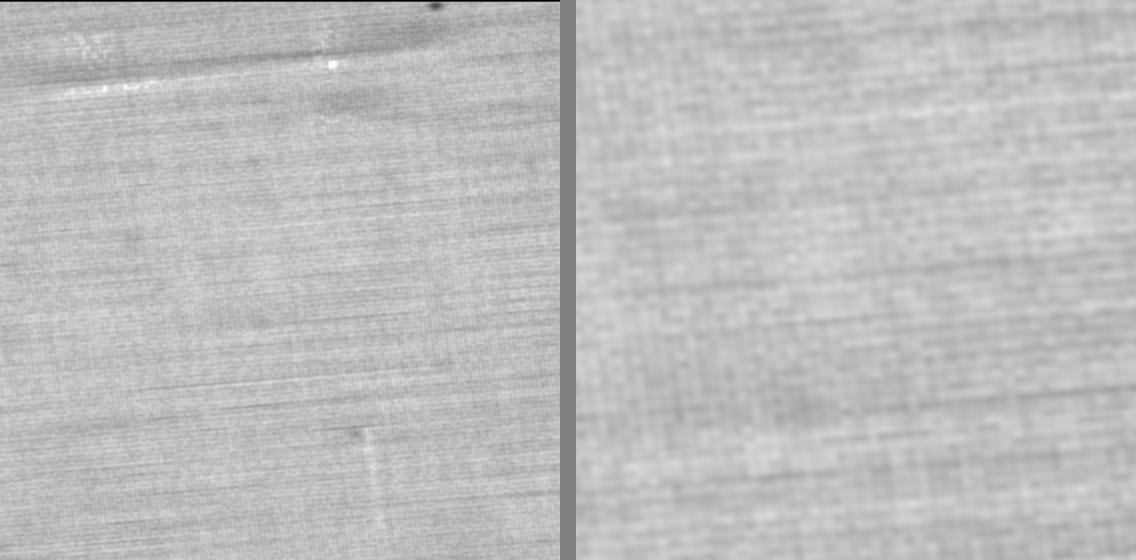
Left, the full canvas; right, a detail of the centre.
A Shadertoy shader for this texture:

```glsl
// Pale grey woven cloth with slubs, a creased fold near the top and a small scuff below.
#define BASE_GREY 0.737
#define THREAD_SLOPE 0.085
#define WARP_LEAN 0.14
#define WEFT_COUNT 112.0
#define WARP_COUNT 118.0
#define WEAVE_DEPTH 0.014
#define STREAK_DEPTH 0.075
#define GRAIN_DEPTH 0.085
#define CLOUD_DEPTH 0.065
#define SLUB_COUNT 34
#define SMUDGE_COUNT 18

const float TAU = 6.2831853;

float hash(vec2 p) {
    vec3 q = fract(vec3(p.xyx) * 0.1031);
    q += dot(q, q.yzx + 33.33);
    return fract((q.x + q.y) * q.z);
}

float noise(vec2 p) {
    vec2 i = floor(p), f = fract(p);
    f = f * f * (3.0 - 2.0 * f);
    return mix(mix(hash(i), hash(i + vec2(1, 0)), f.x),
               mix(hash(i + vec2(0, 1)), hash(i + vec2(1, 1)), f.x), f.y);
}

// Soft elliptical spot
float blob(vec2 p, vec2 center, vec2 radius) {
    vec2 d = (p - center) / radius;
    return exp(-dot(d, d));
}

// Crossing threads, long streaks and fine grain
float weave(vec2 cloth) {
    float wobble = noise(cloth * 9.0) * 2.0;
    float weft = sin(cloth.y * WEFT_COUNT * TAU + wobble);
    float warp = sin(cloth.x * WARP_COUNT * TAU + wobble);
    float patchy = noise(cloth * vec2(7.0, 12.0) + 40.0);
    float v = WEAVE_DEPTH * (weft * (0.4 + patchy) + 0.7 * warp * (1.3 - patchy));
    v += STREAK_DEPTH * (noise(cloth * vec2(4.0, 130.0)) - 0.5);
    v += 0.035 * (noise(cloth * vec2(95.0, 10.0) + 7.0) - 0.5);
    v += GRAIN_DEPTH * (noise(cloth * vec2(150.0, 190.0)) - 0.5);
    v -= 0.08 * pow(noise(cloth * vec2(3.0, 85.0) + 21.0), 7.0);
    return v;
}

// Thin dark thickened threads and round faint stains
float flaws(vec2 uv, vec2 cloth) {
    float v = 0.0;
    for (int i = 0; i < SLUB_COUNT; i++) {
        float k = float(i);
        vec2 c = vec2(hash(vec2(k, 1.7)) * 1.2, hash(vec2(k, 5.3)) * 0.87 - 0.07);
        float size = hash(vec2(k, 9.1));
        vec2 r = vec2(mix(0.02, 0.13, size * size), 0.0024);
        v -= mix(0.04, 0.1, hash(vec2(k, 13.9))) * blob(cloth, c, r);
    }
    for (int i = 0; i < SMUDGE_COUNT; i++) {
        float k = float(i) + 60.0;
        vec2 c = vec2(hash(vec2(k, 2.3)), hash(vec2(k, 6.1)) * 0.8);
        float size = hash(vec2(k, 8.7));
        v -= mix(0.065, 0.03, size) * blob(uv, c, mix(0.007, 0.02, size) * vec2(1.2, 1.0));
    }
    return v;
}

// Shaded fold with a glinting ridge
float fold(vec2 uv, vec2 cloth) {
    float bend = 0.008 * (noise(vec2(uv.x * 9.0, 3.0)) - 0.5);
    float d = uv.y - 0.825 - 0.1 * uv.x - bend;
    float span = smoothstep(0.0, 0.14, uv.x) * smoothstep(0.85, 0.74, uv.x);
    float glint = blob(vec2(uv.x), vec2(0.2), vec2(0.17)) + blob(vec2(uv.x), vec2(0.58), vec2(0.05));
    float speck = smoothstep(0.45, 0.85, noise(cloth * vec2(105.0, 112.0) + 11.0));

    float v = -0.035 * smoothstep(0.0, 0.03, d);
    v -= 0.06 * span * exp(-pow((d - 0.024) / 0.018, 2.0));
    v += span * exp(-pow(d / 0.007, 2.0)) * (0.05 + glint * (0.08 + 0.12 * speck));
    v += 0.035 * span * exp(-pow((d + 0.008) / 0.02, 2.0));

    // Dents and the second, softer fold on the right
    v -= 0.075 * blob(uv, vec2(0.74, 0.943), vec2(0.11, 0.024));
    v -= 0.045 * blob(uv, vec2(0.12, 0.868), vec2(0.07, 0.022));
    v -= 0.075 * blob(uv, vec2(0.62, 0.822), vec2(0.07, 0.03));
    v -= 0.06 * blob(uv, vec2(0.495, 0.785), vec2(0.017, 0.022));
    float wave = 0.793 + 0.05 * (uv.x - 0.78) + 0.006 * sin(uv.x * 22.0);
    v -= 0.065 * smoothstep(0.6, 0.7, uv.x) * exp(-pow((uv.y - wave) / 0.012, 2.0));

    // Scattered bright knots
    float knots = blob(uv, vec2(0.17, 0.905), vec2(0.06, 0.04))
                + blob(uv, vec2(0.585, 0.9), vec2(0.025, 0.06))
                + blob(uv, vec2(0.6, 0.778), vec2(0.06, 0.016));
    return v + knots * (0.015 + 0.12 * speck);
}

// Pale vertical scratch with a dark spot at its head
float scuff(vec2 uv, vec2 cloth) {
    float d = uv.x - 0.678 + 0.13 * (uv.y - 0.06);
    float reach = smoothstep(0.05, 0.085, uv.y) * smoothstep(0.25, 0.21, uv.y);
    float rough = noise(cloth * vec2(70.0, 55.0) + 5.0);
    float v = 0.17 * reach * rough * exp(-pow(d / 0.008, 2.0));
    v += 0.045 * blob(uv, vec2(0.66, 0.2), vec2(0.018, 0.03));
    return v - 0.14 * blob(uv, vec2(0.633, 0.226), vec2(0.016, 0.009));
}

void mainImage(out vec4 fragColor, in vec2 fragCoord) {
    vec2 uv = fragCoord / iResolution.xy;
    vec2 cloth = vec2(uv.x + WARP_LEAN * uv.y, uv.y - THREAD_SLOPE * uv.x);

    // Broad light: brightest at mid height
    float grey = BASE_GREY + 0.035 * blob(uv, vec2(0.4, 0.6), vec2(0.6, 0.33)) - 0.005;
    grey += CLOUD_DEPTH * (0.6 * noise(uv * 6.0) + 0.4 * noise(uv * 19.0) - 0.5);
    grey += weave(cloth) + flaws(uv, cloth) + fold(uv, cloth) + scuff(uv, cloth);

    // Dark nick and black rim at the top edge
    grey -= 0.38 * blob(uv, vec2(0.778, 0.99), vec2(0.014, 0.009));
    grey *= smoothstep(0.9985, 0.9955, uv.y);
    fragColor = vec4(vec3(clamp(grey, 0.0, 1.0)), 1.0);
}
```
